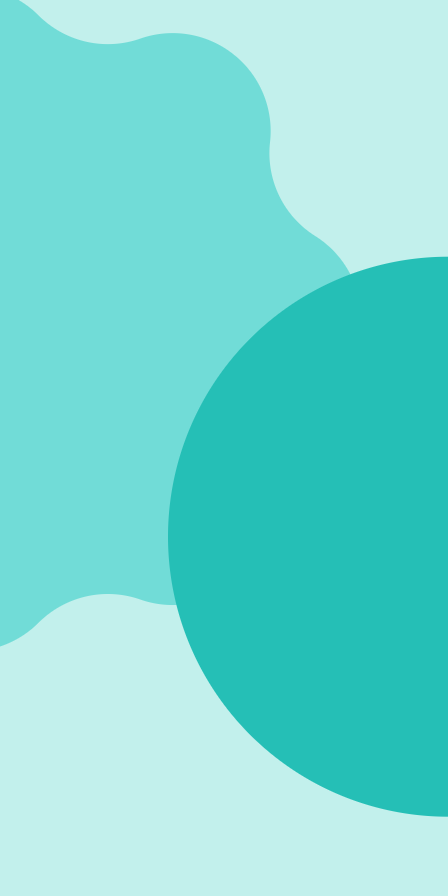
Write a WebGL 2 fragment shader that draws this background.

```glsl
#version 300 es
precision highp float;

uniform vec2 u_resolution;
out vec4 fragColor;

float circleDistance(vec2 p, float radius) {
    return length(p) - radius;
}

// Seven round lobes joined by tangent notches of the same radius
float scallopDistance(vec2 p, float lobeOrbit, float radius) {
    float halfSector = 3.14159265 / 7.0;

    // Fold the plane into one half sector, lobe axis at angle zero
    float sector = 2.0 * halfSector;
    float angle = atan(p.y, p.x);
    angle = abs(angle - sector * round(angle / sector));
    p = length(p) * vec2(cos(angle), sin(angle));

    // Place the notch so that its arc touches the lobe tangentially
    vec2 axis = vec2(cos(halfSector), sin(halfSector));
    float rise = lobeOrbit * axis.y;
    float notchOrbit = lobeOrbit * axis.x + sqrt(4.0 * radius * radius - rise * rise);
    vec2 lobe = vec2(lobeOrbit, 0.0);
    vec2 notch = notchOrbit * axis;

    // The line between both centres separates the two arcs
    vec2 link = notch - lobe;
    vec2 offset = p - lobe;
    bool notchSide = link.x * offset.y - link.y * offset.x > 0.0;
    return notchSide ? -circleDistance(p - notch, radius) : circleDistance(offset, radius);
}

// Antialiased fill, one pixel wide at the edge
float coverage(float signedDistance) {
    return clamp(0.5 - signedDistance * u_resolution.x, 0.0, 1.0);
}

void main() {
    // Canvas width is one unit
    vec2 p = gl_FragCoord.xy / u_resolution.x;

    vec3 paleMint = vec3(0.761, 0.941, 0.925);
    vec3 aqua = vec3(0.443, 0.863, 0.843);
    vec3 teal = vec3(0.145, 0.749, 0.714);

    // Scalloped shape behind, large disc in front
    float scallop = scallopDistance(p - vec2(0.0508, 1.2878), 0.5365, 0.21875);
    float disc = circleDistance(p - vec2(1.0, 0.802), 0.625);

    vec3 color = mix(paleMint, aqua, coverage(scallop));
    color = mix(color, teal, coverage(disc));
    fragColor = vec4(color, 1.0);
}
```
